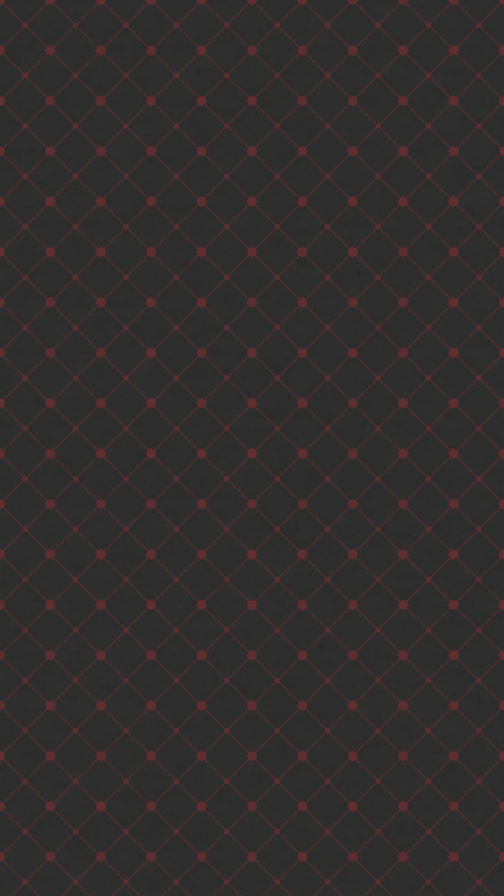
Give the GLSL for this pattern, as a WebGL 2 fragment shader.

```glsl
#version 300 es
precision highp float;

uniform vec2 u_resolution;
out vec4 fragColor;

const float CELLS_ACROSS = 10.0;
const vec3 CHARCOAL = vec3(0.178, 0.178, 0.177);
const vec3 DULL_RED = vec3(0.385, 0.182, 0.182);
const vec3 THREAD_RED = vec3(0.38, 0.178, 0.175);

float hash(vec2 p) {
  p = fract(p * vec2(0.1031, 0.1137));
  p += dot(p, p.yx + 33.33);
  return fract((p.x + p.y) * p.x * 17.31);
}

float valueNoise(vec2 p) {
  vec2 cell = floor(p);
  vec2 f = fract(p);
  f = f * f * (3.0 - 2.0 * f);
  float low = mix(hash(cell), hash(cell + vec2(1.0, 0.0)), f.x);
  float high = mix(hash(cell + vec2(0.0, 1.0)), hash(cell + 1.0), f.x);
  return mix(low, high, f.y);
}

float fbm(vec2 p, int octaves) {
  float sum = 0.0;
  float weight = 0.5;
  for (int i = 0; i < octaves; i++) {
    sum += weight * (valueNoise(p) - 0.5);
    p = p * 2.03 + 17.0;
    weight *= 0.6;
  }
  return sum;
}

// Offset from the nearest whole number
vec2 nearest(vec2 p) {
  return fract(p + 0.5) - 0.5;
}

// Share of a pixel covered by a shape at signed distance d
float fill(float d, float pixel) {
  return clamp(0.5 - d / pixel, 0.0, 1.0);
}

// Share of a pixel covered by a thin line
float stroke(float d, float width, float pixel) {
  return fill(d - 0.5 * width, pixel) - fill(d + 0.5 * width, pixel);
}

// Round knot with scalloped rim
float rosette(vec2 p, float radius, float scallop) {
  float angle = atan(p.y, p.x + 1e-6);
  return length(p) - radius - scallop * cos(8.0 * angle);
}

// Leathery ground: wide creases, fine grain and rare dark pits
vec3 ground(vec2 p, vec3 base) {
  float crease = fbm(p * vec2(2.5, 5.0), 4);
  float grain = fbm(p * 13.0 + 40.0, 2);
  float pit = smoothstep(0.93, 1.0, valueNoise(p * 8.0 + 90.0));
  return base + 0.016 * crease + 0.014 * grain - 0.02 * pit;
}

void main() {
  // Lattice units, counted from the upper left corner
  float scale = CELLS_ACROSS / u_resolution.x;
  vec2 p = vec2(gl_FragCoord.x, u_resolution.y - gl_FragCoord.y) * scale;

  // Crossing diagonal threads
  vec2 diagonal = abs(nearest(vec2(p.x + p.y, p.x - p.y))) * 0.70711;
  float thread = max(stroke(diagonal.x, 0.021, scale),
                     stroke(diagonal.y, 0.021, scale));

  // Large and small knots on alternate crossings
  float largeKnot = fill(rosette(nearest(p), 0.098, 0.008), scale);
  float smallKnot = fill(length(nearest(p + 0.5)) - 0.054, scale);

  // Uneven fading of the red print
  float wear = 0.92 + 0.3 * fbm(p * 3.0 + 7.0, 3);

  vec3 color = ground(p, CHARCOAL);
  color = mix(color, THREAD_RED, thread * wear * 0.9);
  color = mix(color, DULL_RED, smallKnot * wear * 0.85);
  color = mix(color, DULL_RED, largeKnot * wear);
  fragColor = vec4(color, 1.0);
}
```
